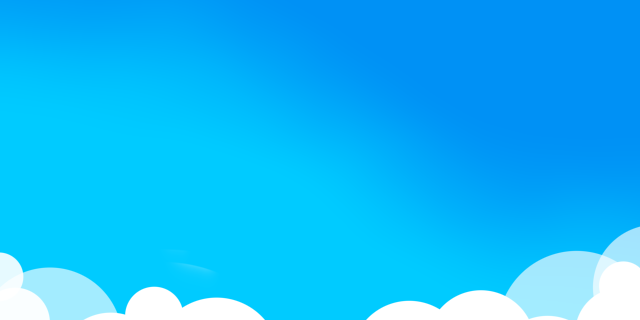
Reproduce this background procedurally as a WebGL 2 fragment shader.

```glsl
#version 300 es
precision highp float;
// A blue sky that brightens below a curved diagonal front, with round clouds
// along the bottom. The sky is a ramp around a height curve, warped by layered
// sines; the clouds are smooth-edged discs blended in loops.

uniform vec2 u_resolution;
out vec4 outColor;

// Lengths are in canvas heights, origin at the lower left.
const vec3 DEEP_BLUE = vec3(0.0, 0.567, 0.96);
const vec3 BRIGHT_CYAN = vec3(0.0, 0.797, 1.0);
const vec3 CLOUD_WHITE = vec3(1.0);

const float DEEP_REACH = 0.30;     // distance above the front to full blue
const float BRIGHT_REACH = 0.36;   // distance below the front to full cyan
const float WARP_AMOUNT = 0.014;

// Translucent discs: centre x, centre y, radius, opacity.
const int VEIL_COUNT = 5;
const vec4 VEILS[VEIL_COUNT] = vec4[](
    vec4(0.156, -0.063, 0.227, 0.64),
    vec4(-0.003, 0.135, 0.076, 0.90),
    vec4(0.047, -0.008, 0.109, 0.95),
    vec4(1.802, -0.031, 0.247, 0.64),
    vec4(2.049, 0.102, 0.196, 0.64));

// Solid discs: centre x, centre y, radius.
const int PUFF_COUNT = 8;
const vec3 PUFFS[PUFF_COUNT] = vec3[](
    vec3(0.346, -0.146, 0.169),
    vec3(0.482, 0.013, 0.091),
    vec3(0.677, -0.128, 0.198),
    vec3(1.279, -0.122, 0.182),
    vec3(1.503, -0.076, 0.169),
    vec3(1.711, -0.156, 0.169),
    vec3(1.940, -0.042, 0.143),
    vec3(1.948, 0.107, 0.076));

// Soft, slowly varying offset from rotated sine layers.
float layeredSines(vec2 p) {
    float sum = 0.0;
    float weight = 1.0;
    for (int i = 0; i < 4; i++) {
        sum += weight * sin(p.x + 1.3 * sin(p.y));
        p = mat2(1.2, 0.9, -0.9, 1.2) * p + 1.7;
        weight *= 0.55;
    }
    return sum;
}

// Height of the front between deep and bright sky.
float frontHeight(float x) {
    return 0.95 - 0.08 * x - 0.48 * smoothstep(0.45, 1.70, x);
}

vec3 skyColor(vec2 p) {
    float above = p.y - frontHeight(p.x);
    above += WARP_AMOUNT * layeredSines(p * vec2(5.0, 7.0));
    float brightness = 1.0 - smoothstep(-BRIGHT_REACH, DEEP_REACH, above);
    return mix(DEEP_BLUE, BRIGHT_CYAN, brightness);
}

// Thin arched streak, crisp above and fading below.
float wisp(vec2 p, vec2 start, float span, float drop) {
    float along = (p.x - start.x) / span;
    float depth = start.y - drop * along * along - p.y;
    float ends = smoothstep(0.0, 0.5, along) * (1.0 - smoothstep(0.7, 1.0, along));
    return ends * smoothstep(-0.003, 0.003, depth) * exp(-max(depth, 0.0) * 60.0);
}

float discCoverage(vec2 p, vec2 centre, float radius, float pixel) {
    return 1.0 - smoothstep(-pixel, pixel, length(p - centre) - radius);
}

void main() {
    vec2 p = gl_FragCoord.xy / u_resolution.y;
    float pixel = 0.75 / u_resolution.y;
    vec3 color = skyColor(p);

    // Faint streaks
    float streaks = 0.20 * wisp(p, vec2(0.51, 0.181), 0.18, 0.037)
                  + 0.06 * wisp(p, vec2(0.49, 0.221), 0.11, 0.006);
    color = mix(color, CLOUD_WHITE, streaks);

    // Translucent clouds
    for (int i = 0; i < VEIL_COUNT; i++) {
        vec4 veil = VEILS[i];
        float cover = discCoverage(p, veil.xy, veil.z, pixel);
        color = mix(color, CLOUD_WHITE, cover * veil.w);
    }

    // Solid clouds
    for (int i = 0; i < PUFF_COUNT; i++) {
        vec3 puff = PUFFS[i];
        color = mix(color, CLOUD_WHITE, discCoverage(p, puff.xy, puff.z, pixel));
    }

    outColor = vec4(color, 1.0);
}
```
